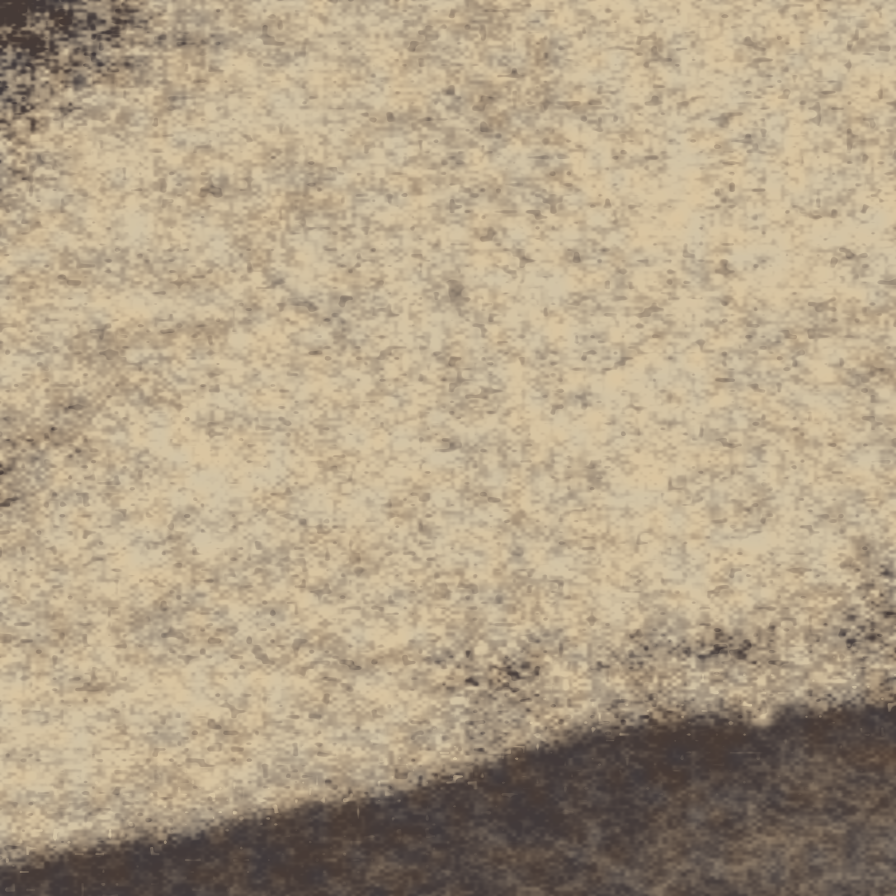
Give the GLSL for this texture, as a WebGL 1 fragment shader.

```glsl
precision highp float;
// Grainy sand-coloured stone with a dark sloping band below and a dark top left corner.
uniform vec2 u_resolution;

float hash(vec2 p) {
  return fract(sin(dot(p, vec2(127.1, 311.7))) * 43758.5453);
}

float noise(vec2 p) {
  vec2 i = floor(p);
  vec2 f = fract(p);
  f = f * f * (3.0 - 2.0 * f);
  return mix(mix(hash(i), hash(i + vec2(1.0, 0.0)), f.x),
             mix(hash(i + vec2(0.0, 1.0)), hash(i + vec2(1.0, 1.0)), f.x), f.y);
}

float fbm(vec2 p) {
  float sum = 0.0;
  float amp = 0.5;
  for (int i = 0; i < 4; i++) {
    sum += amp * noise(p);
    p = mat2(1.6, 1.2, -1.2, 1.6) * p + 7.3;
    amp *= 0.5;
  }
  return sum / 0.9375;
}

// Soft elliptical stain, tilted by an angle.
float stain(vec2 p, vec2 center, vec2 radius, float angle) {
  vec2 d = p - center;
  float c = cos(angle);
  float s = sin(angle);
  d = vec2(c * d.x + s * d.y, c * d.y - s * d.x) / radius;
  return exp(-dot(d, d));
}

// Height of the dark band's upper edge.
float bandEdge(float x) {
  float swell = (x - 0.69) / 0.16;
  return 0.035 + 0.19 * x + 0.028 * exp(-swell * swell);
}

void main() {
  vec2 p = gl_FragCoord.xy / u_resolution;

  // Grain at three scales, stretched sideways
  float fine = noise(p * vec2(190.0, 250.0)) - 0.5;
  float medium = noise(p * vec2(80.0, 125.0) + 31.0) - 0.5;
  float clumps = fbm(p * vec2(26.0, 38.0) + 11.0) - 0.5;
  float cloud = fbm(p * vec2(5.0, 7.0) + 3.0) - 0.5;
  float grain = 0.36 * fine + 0.28 * medium + 0.45 * clumps;

  // Broad shading of the pale field
  float shade = 0.16 + 0.16 * cloud;
  shade += 0.16 * stain(p, vec2(0.08, 0.53), vec2(0.16, 0.04), 0.5);
  shade += 0.14 * stain(p, vec2(0.0, 0.46), vec2(0.05, 0.1), 0.0);
  shade += 0.12 * stain(p, vec2(0.19, 0.32), vec2(0.13, 0.03), 0.35);
  shade += 0.10 * stain(p, vec2(0.53, 0.9), vec2(0.12, 0.07), 0.4);
  shade += 0.07 * stain(p, vec2(0.25, 0.72), vec2(0.12, 0.1), 0.5);
  shade += 0.32 * stain(p, vec2(0.99, 0.33), vec2(0.05, 0.07), -0.4);
  shade += 0.24 * stain(p, vec2(0.54, 0.24), vec2(0.07, 0.06), 0.6);
  shade += 0.26 * stain(p, vec2(0.76, 0.27), vec2(0.12, 0.035), 0.1);
  shade -= 0.06 * stain(p, vec2(0.72, 0.64), vec2(0.22, 0.25), 0.0);

  // Dark corner with a trail down the left side
  shade += 0.72 * stain(p, vec2(0.0, 1.0), vec2(0.12, 0.11), 0.0);
  shade += 0.30 * stain(p, vec2(0.0, 0.86), vec2(0.04, 0.09), 0.0);
  shade += 0.16 * stain(p, vec2(0.16, 0.96), vec2(0.1, 0.08), 0.0);

  // Halo above the band, then the band itself
  float height = p.y - bandEdge(p.x) + 0.035 * clumps + 0.012 * medium;
  shade += 0.28 * exp(-max(height, 0.0) / 0.04);
  float band = 1.0 - smoothstep(-0.02, 0.016, height);
  float depth = smoothstep(0.02, 0.2, -height);
  float bandShade = 0.93 - 0.16 * depth + 0.12 * cloud
                  - 0.09 * stain(p, vec2(1.0, 0.1), vec2(0.2, 0.1), 0.0);
  float contrast = mix(0.75 + 0.7 * smoothstep(0.15, 0.5, shade), 0.5, band);
  shade = mix(shade, bandShade, band) + grain * contrast;

  // Scattered dark flecks, and pale chips near the band
  float fleck = noise(p * vec2(115.0, 165.0) + 57.0) + 0.5 * clumps;
  shade += 0.2 * smoothstep(0.72, 0.95, fleck) * (1.0 - band);
  float chip = smoothstep(0.84, 0.96, noise(p * vec2(130.0, 150.0) + 83.0));
  shade -= 0.3 * chip * exp(-abs(height) / 0.05);
  shade -= 0.55 * stain(p, vec2(0.85, 0.2), vec2(0.012, 0.012), 0.0);
  shade = clamp(shade, 0.0, 1.0);

  // Tone ramp from sand to brown-black
  vec3 color = mix(vec3(0.84, 0.77, 0.64), vec3(0.65, 0.58, 0.49), smoothstep(0.0, 0.45, shade));
  color = mix(color, vec3(0.27, 0.23, 0.22), smoothstep(0.35, 1.0, shade));
  color += vec3(0.018, 0.004, -0.012) * (noise(p * 45.0) - 0.5) * 2.0;
  color += vec3(0.05, 0.025, 0.0) * stain(p, vec2(0.99, 0.155), vec2(0.04, 0.02), 0.0);
  gl_FragColor = vec4(color, 1.0);
}
```
